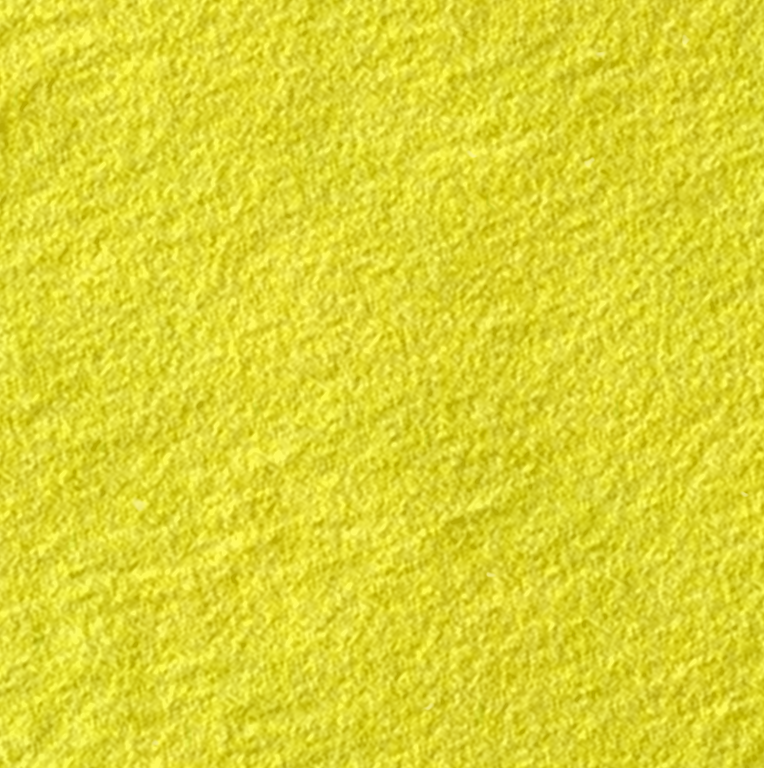
A Shadertoy shader for this texture:

```glsl
// Soft yellow suede: fine pebbled grain with shallow slanted creases, lit from the upper left.
#define BASE_COLOR vec3(0.868, 0.842, 0.193)
#define TONE_STEP vec3(0.058, 0.064, 0.072)
#define DENT_COLOR vec3(0.74, 0.76, 0.10)
#define FLECK_COLOR vec3(0.98, 0.96, 0.56)
#define LIGHT_DIR vec2(-0.46, 0.64)
#define GRAIN_FREQ 118.0
#define GRAIN_AMOUNT 2.6
#define CLUMP_AMOUNT 1.0
#define CREASE_AMOUNT 1.25
#define CREASE_TILT 0.24
#define CLOUD_AMOUNT 0.6
#define MARK_CELLS 11.0

float hash(vec2 p) {
    vec3 q = fract(p.xyx * 0.1031);
    q += dot(q, q.yzx + 33.33);
    return fract((q.x + q.y) * q.z);
}

float noise(vec2 p) {
    vec2 cell = floor(p);
    vec2 f = fract(p);
    f = f * f * (3.0 - 2.0 * f);
    float low = mix(hash(cell), hash(cell + vec2(1, 0)), f.x);
    float high = mix(hash(cell + vec2(0, 1)), hash(cell + vec2(1, 1)), f.x);
    return mix(low, high, f.y);
}

vec2 rotate(vec2 p, float angle) {
    float c = cos(angle), s = sin(angle);
    return vec2(c * p.x + s * p.y, c * p.y - s * p.x);
}

// Signed light on a noise relief: positive on slopes that face the light.
float litRelief(vec2 p) {
    return noise(p) - noise(p + LIGHT_DIR);
}

// Sparse soft marks, one candidate per cell; returns coverage.
float marks(vec2 uv, vec2 radius, float chance, float seed) {
    vec2 p = uv * MARK_CELLS;
    vec2 home = floor(p);
    float cover = 0.0;
    for (int y = -1; y <= 1; y++) {
        for (int x = -1; x <= 1; x++) {
            vec2 cell = home + vec2(x, y);
            vec2 key = cell + seed;
            vec2 center = cell + vec2(hash(key + 7.3), hash(key + 19.7));
            float size = mix(0.6, 1.2, hash(key + 41.1));
            float d = length((p - center) / (radius * MARK_CELLS * size));
            cover = max(cover, step(hash(key), chance) * (1.0 - smoothstep(0.2, 1.0, d)));
        }
    }
    return cover;
}

void mainImage(out vec4 fragColor, in vec2 fragCoord) {
    vec2 uv = fragCoord / iResolution.y;

    // Pebbled grain in two sizes, kept free of the bending so it stays crisp.
    vec2 nap = rotate(uv + 3.0, 0.35) * vec2(0.92, 1.06) * GRAIN_FREQ;
    float grain = litRelief(nap) + 0.95 * litRelief(rotate(nap, 0.6) * 1.75 + 17.0);

    // Slow bending turns the crease direction; a small ripple frays the creases.
    vec2 bend = vec2(noise(uv * 4.0 + 31.0), noise(uv * 3.0 + 57.0)) - 0.5;
    vec2 ripple = vec2(noise(uv * 58.0 + 11.0), noise(uv * 58.0 + 83.0)) - 0.5;
    vec2 cloth = rotate(uv + 0.10 * bend + 0.010 * ripple, CREASE_TILT) + 3.0;

    // Medium tufts and long creases.
    float clumps = litRelief(rotate(uv, CREASE_TILT) * vec2(48.0, 66.0) + 123.0);
    float creases = litRelief(cloth * vec2(13.0, 40.0) + 5.0)
                  + 0.7 * litRelief(cloth * vec2(24.0, 70.0) + 61.0);
    float creaseMask = mix(0.5, 1.2, smoothstep(0.25, 0.75, noise(uv * 3.2 + 71.0)));

    // Uneven dye and a gentle fall of light towards the right.
    float clouds = noise(uv * 5.0 + 43.0) + 0.6 * noise(uv * 13.0 + 29.0) - 0.8;
    float tone = GRAIN_AMOUNT * grain + CLUMP_AMOUNT * clumps
               + CREASE_AMOUNT * creaseMask * creases
               + CLOUD_AMOUNT * clouds + 0.4 * (0.5 - uv.x);

    vec3 color = BASE_COLOR + TONE_STEP * clamp(tone, -2.6, 2.1);
    color.b += 0.11 * (noise(uv * 62.0 + 97.0) - 0.5);
    color.r += 0.02 * (noise(uv * 9.0 + 37.0) - 0.5);

    // Olive upright dents and a few pale flecks, broken up by the grain.
    vec2 frayed = uv + 0.010 * (vec2(noise(uv * 110.0), noise(uv * 110.0 + 13.0)) - 0.5);
    float dent = marks(frayed, vec2(0.007, 0.026), 0.08, 100.0);
    float fleck = marks(frayed, vec2(0.009, 0.007), 0.08, 200.0);
    color = mix(color, DENT_COLOR + 0.7 * TONE_STEP * tone, 0.5 * dent);
    color = mix(color, FLECK_COLOR, 0.75 * fleck);

    fragColor = vec4(clamp(color, 0.0, 1.0), 1.0);
}
```
